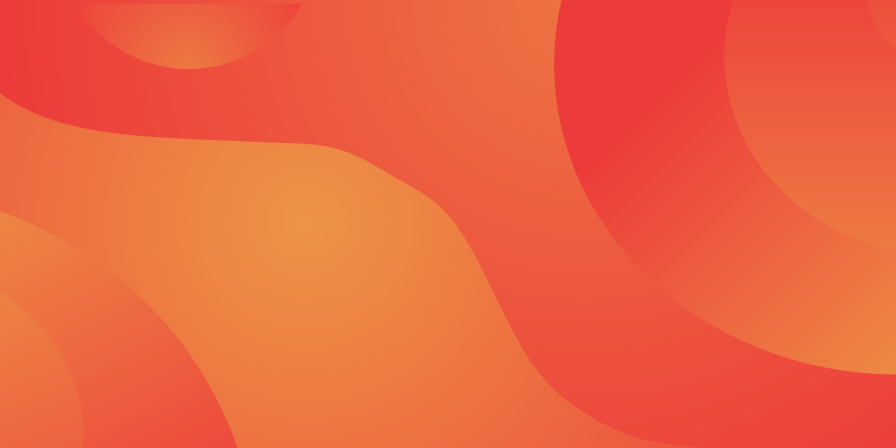
This background is drawn by a Shadertoy shader. Its source:

```glsl
// Warm abstract backdrop: a flowing wave and overlapping discs in red-to-orange gradients.

// Warmth is the green level of the palette: 0.23 is red, 0.58 is amber.
vec3 warmColor(float warmth) {
    float g = clamp(warmth, 0.23, 0.585);
    return vec3(0.93, g, 0.23 + 0.12 * (g - 0.23));
}

// Antialiased coverage of the region where d < 0.
float coverage(float d) {
    return clamp(0.5 - d / max(fwidth(d), 1e-5), 0.0, 1.0);
}

float ellipse(vec2 p, vec2 center, vec2 radii) {
    return length((p - center) / radii) - 1.0;
}

// Height of the wave: a falling sigmoid, a raised left end and a rounded shoulder.
float waveHeight(float x) {
    float fall = 0.69 / (1.0 + exp(-10.0 * (x - 1.103)));
    float leftRise = 0.107 * exp(-7.0 * x);
    float bend = x - 1.03;
    float shoulder = 0.02 * cos(18.5 * bend) * exp(-16.0 * bend * bend);
    return 0.685 - fall + leftRise + shoulder;
}

void mainImage(out vec4 fragColor, in vec2 fragCoord) {
    // The canvas height is one unit.
    vec2 p = fragCoord / iResolution.y;

    // Backdrop, warmest at the top centre
    float warmth = 0.455 - 0.172 * distance(p, vec2(1.30, 1.0));

    // Bowl hanging from the top edge
    float bowl = max(ellipse(p, vec2(0.422, 1.138), vec2(0.292)), p.y - 0.992);
    float bowlWarmth = 0.475 - 0.72 * distance(p, vec2(0.42, 0.846));
    warmth = mix(warmth, bowlWarmth, coverage(bowl));

    // Wave with an amber glow
    float waveWarmth = 0.58 - 0.25 * distance(p, vec2(0.682, 0.505));
    warmth = mix(warmth, waveWarmth, coverage(p.y - waveHeight(p.x)));

    // Lower left discs
    float outerLeft = ellipse(p, vec2(-0.277, -0.281), vec2(0.855));
    float outerLeftWarmth = 0.51 - 0.154 * p.x + 0.288 * (p.y - 0.479);
    warmth = mix(warmth, outerLeftWarmth, coverage(outerLeft));

    float innerLeft = ellipse(p, vec2(-0.197, 0.019), vec2(0.384));
    float innerLeftWarmth = 0.50 - 0.12 * p.x + 0.30 * (p.y - 0.323);
    warmth = mix(warmth, innerLeftWarmth, coverage(innerLeft));

    // Upper right discs
    float outerRight = ellipse(p, vec2(2.005, 0.857), vec2(0.768, 0.693));
    float outerRightWarmth = 0.23 + 0.26 * max(p.x - p.y - 0.66, 0.0);
    warmth = mix(warmth, outerRightWarmth, coverage(outerRight));

    float innerRight = ellipse(p, vec2(2.104, 0.875), vec2(0.487, 0.445));
    float innerRightWarmth = 0.275 + 0.365 * (1.0 - p.y);
    warmth = mix(warmth, innerRightWarmth, coverage(innerRight));

    float corner = ellipse(p, vec2(2.083, 1.01), vec2(0.145));
    float cornerWarmth = 0.31 + 0.4 * (1.0 - p.y);
    warmth = mix(warmth, cornerWarmth, coverage(corner));

    fragColor = vec4(warmColor(warmth), 1.0);
}
```
